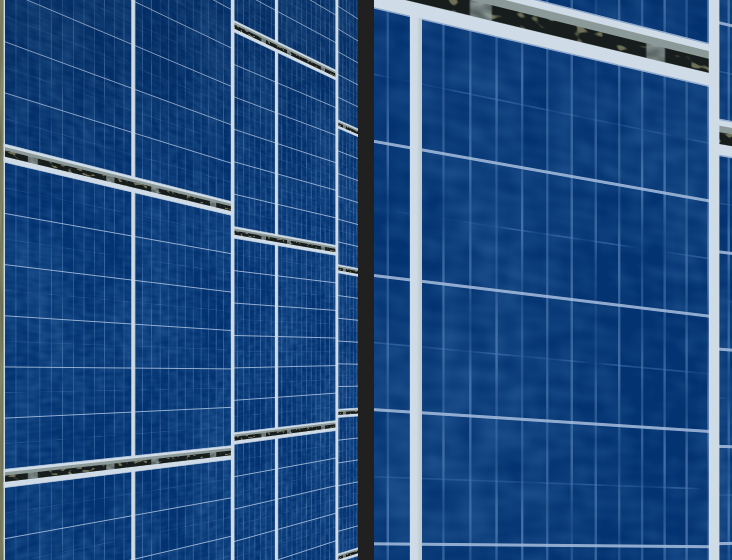
Left, the full canvas; right, a detail of the centre.
Write a Shadertoy shader that draws this texture.

```glsl
const float VANISH_X = 2.551;      // where the receding rows meet, in canvas widths
const float CELL_ROWS = 6.0;
const float STRIPS = 12.0;
const float RAIL_HALF = 0.028;     // share of one panel height

const vec3 CELL_DARK = vec3(0.012, 0.195, 0.435);
const vec3 CELL_LIGHT = vec3(0.120, 0.320, 0.550);
const vec3 BUSBAR = vec3(0.300, 0.470, 0.680);
const vec3 SEAM = vec3(0.640, 0.730, 0.850);
const vec3 FRAME = vec3(0.810, 0.860, 0.900);
const vec3 LEDGE = vec3(0.550, 0.600, 0.600);
const vec3 GAP = vec3(0.090, 0.115, 0.110);
const vec3 OLIVE = vec3(0.430, 0.440, 0.340);

// One flat bay of panels: its centre joint and its projected grid
struct Bay {
    float joint;
    float columnPitch;
    float horizon;
    float rowPitch;
    float firstRail;
};

Bay pickBay(float x, float edgeA, float edgeB) {
    if (x < edgeA) return Bay(0.3724, 0.0655, 1.047, 0.358, -0.244);
    if (x < edgeB) return Bay(0.7725, 0.0556, 0.984, 0.3035, -0.1765);
    return Bay(1.1500, 0.0470, 1.051, 0.2515, -0.187);
}

float hash(vec2 p) {
    p = fract(p * vec2(0.1031, 0.1130));
    p += dot(p, p.yx + 33.33);
    return fract((p.x + p.y) * p.x * 17.0);
}

vec2 gradientAt(vec2 cell) {
    float angle = 6.2832 * hash(cell);
    return vec2(cos(angle), sin(angle));
}

float gradientNoise(vec2 p) {
    vec2 i = floor(p), f = p - i;
    vec2 w = f * f * f * (f * (f * 6.0 - 15.0) + 10.0);
    vec2 e = vec2(0.0, 1.0);
    float a = dot(gradientAt(i), f);
    float b = dot(gradientAt(i + e.yx), f - e.yx);
    float c = dot(gradientAt(i + e.xy), f - e.xy);
    float d = dot(gradientAt(i + e.yy), f - e.yy);
    return mix(mix(a, b, w.x), mix(c, d, w.x), w.y);
}

// Smooth coverage of a line at the given distance
float stroke(float dist, float halfWidth, float px) {
    return clamp(0.5 + (halfWidth - abs(dist)) / px, 0.0, 1.0);
}

float toNearest(float v) {
    return v - floor(v + 0.5);
}

// Blue crystalline cells with busbars and bright row seams
vec3 cells(vec2 grid, vec2 size, float px) {
    vec2 id = floor(grid);
    float grain = gradientNoise(grid * vec2(1.3, 4.0));
    float streak = gradientNoise(vec2(grid.x * 0.7, grid.y * 11.0) + 40.0);
    float cloud = gradientNoise(grid * vec2(0.16, 0.45) + 9.0);
    float tone = 0.30 + 0.40 * grain + 0.40 * streak + 0.45 * cloud;
    tone += 0.28 * (hash(id + 70.0) - 0.5);
    vec3 col = mix(CELL_DARK, CELL_LIGHT, clamp(tone, 0.0, 1.0));

    float wear = 0.55 + 0.7 * gradientNoise(grid * vec2(0.8, 1.7) + 21.0);
    float busbar = stroke(toNearest(grid.x) * size.x, 0.0011, px);
    float finger = stroke(toNearest(grid.y + 0.5) * size.y, 0.0008, px);
    float seam = stroke(toNearest(grid.y) * size.y, 0.0015, px);
    col = mix(col, BUSBAR, busbar * clamp(wear, 0.15, 0.8));
    col = mix(col, BUSBAR, finger * clamp(wear - 0.25, 0.0, 0.5));
    return mix(col, SEAM, seam * 0.85);
}

// Twin frame edges around a dark slot with clamps
vec3 rail(vec3 under, float y, float column, float size, float px) {
    float d = y * size;
    float clampDist = abs(abs(toNearest(column)) - 0.2);
    float bracket = 1.0 - smoothstep(0.030, 0.040, clampDist);
    float debris = gradientNoise(vec2(column * 22.0, y * 90.0));
    vec3 slot = mix(GAP, OLIVE, smoothstep(0.15, 0.40, debris));
    slot = mix(slot, LEDGE, bracket * (0.75 + 0.4 * debris));

    vec3 col = mix(under, FRAME, stroke(d, RAIL_HALF * size, px));
    col = mix(col, LEDGE, stroke(d + 0.004 * size, 0.015 * size, px));
    return mix(col, slot, stroke(d - 0.001 * size, 0.0095 * size, px));
}

void mainImage(out vec4 fragColor, in vec2 fragCoord) {
    float px = 1.0 / iResolution.x;
    vec2 p = vec2(fragCoord.x, iResolution.y - fragCoord.y) * px;
    float edgeA = 0.650, edgeB = 0.941;
    Bay bay = pickBay(p.x, edgeA, edgeB);

    // Undo the perspective
    float depth = VANISH_X - p.x;
    float column = (1.0 / depth - 1.0 / (VANISH_X - bay.joint)) / bay.columnPitch;
    float row = ((p.y - bay.horizon) / depth - bay.firstRail) / bay.rowPitch;
    float panelHeight = bay.rowPitch * depth;
    float panelWidth = bay.columnPitch * depth * depth;

    // Cells, upright frames, then rails across them
    float inner = (fract(row) - RAIL_HALF) / (1.0 - 2.0 * RAIL_HALF);
    vec2 grid = vec2(column * STRIPS, (floor(row) + inner) * CELL_ROWS);
    vec2 size = vec2(panelWidth / STRIPS, panelHeight / CELL_ROWS);
    vec3 col = cells(grid, size, px);
    col *= 0.90 + 0.12 * smoothstep(0.0, 0.7, p.y);

    float halfFrame = 0.0026 * depth;
    vec3 frame = mix(FRAME, LEDGE, 0.3 * smoothstep(0.0, halfFrame, p.x - bay.joint));
    col = mix(col, frame, stroke(p.x - bay.joint, halfFrame, px));
    col = rail(col, toNearest(row), column, panelHeight, px);

    // Bay borders and the outer post
    float border = min(abs(p.x - edgeA), abs(p.x - edgeB));
    col = mix(col, FRAME, stroke(border, halfFrame, px));
    col = mix(col, FRAME, stroke(p.x - 0.0115, 0.0025, px));
    vec3 post = OLIVE * (1.1 + 0.25 * gradientNoise(p * vec2(90.0, 9.0)));
    col = mix(col, post, stroke(p.x, 0.0095, px));
    fragColor = vec4(col, 1.0);
}
```
